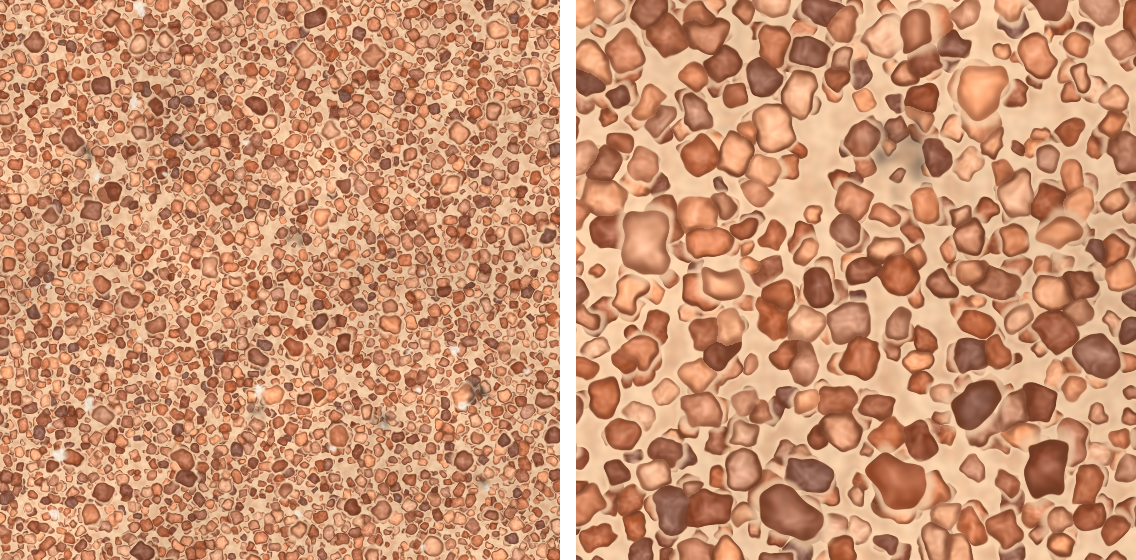
Left, the full canvas; right, a detail of the centre.
Reproduce this texture procedurally as a Shadertoy shader.

```glsl
// Packed rust, tan and salmon sand grains bedded in a pale cream cement.
// Three layers of jittered ellipses are painted from small to large, each grain
// with a dark rim; gradient noise bends the outlines and mottles the surfaces.

const float TAU = 6.28318;
const vec3 CREAM  = vec3(0.96, 0.81, 0.66);
const vec3 BUFF   = vec3(0.86, 0.66, 0.51);
const vec3 PLUM   = vec3(0.55, 0.33, 0.25);
const vec3 RUST   = vec3(0.70, 0.41, 0.28);
const vec3 TAN    = vec3(0.81, 0.53, 0.39);
const vec3 SALMON = vec3(0.94, 0.66, 0.49);
const vec3 RIM    = vec3(0.43, 0.22, 0.13);
const vec3 SOOT   = vec3(0.27, 0.22, 0.19);
const vec3 CHALK  = vec3(0.97, 0.93, 0.87);

struct Grain {
    float dist;  // signed distance to the closest grain
    float next;  // signed distance to the second closest
    vec3 seed;   // random values of the closest grain
};

vec3 hash3(vec2 p) {
    vec3 q = fract(p.xyx * vec3(0.1031, 0.1030, 0.0973));
    q += dot(q, q.yxz + 33.33);
    return fract((q.xxy + q.yzz) * q.zyx);
}

mat2 rotation(float angle) {
    float c = cos(angle), s = sin(angle);
    return mat2(c, s, -s, c);
}

float cornerSlope(vec2 corner, vec2 offset) {
    float angle = TAU * hash3(corner).x;
    return dot(vec2(cos(angle), sin(angle)), offset);
}

// Gradient noise, roughly -0.7 to 0.7
float noise(vec2 p) {
    vec2 i = floor(p), f = p - i;
    vec2 u = f * f * f * (f * (f * 6.0 - 15.0) + 10.0);
    vec2 e = vec2(1.0, 0.0);
    float low  = mix(cornerSlope(i, f), cornerSlope(i + e, f - e), u.x);
    float high = mix(cornerSlope(i + e.yx, f - e.yx), cornerSlope(i + 1.0, f - 1.0), u.x);
    return mix(low, high, u.y);
}

vec2 warp(vec2 p, float amount) {
    return p + amount * vec2(noise(p), noise(p + 37.0));
}

// Rounded, randomly turned ellipses, at most one per unit cell
Grain nearestGrain(vec2 p, float salt, vec2 radii, float share) {
    Grain g = Grain(9.0, 9.0, vec3(0.0));
    for (int j = -1; j <= 1; j++)
    for (int i = -1; i <= 1; i++) {
        vec2 id = floor(p) + vec2(i, j);
        vec3 place = hash3(id + salt);
        vec3 form = hash3(id + salt + 171.0);
        if (form.z > share) continue;
        vec2 q = rotation(TAU * place.z) * (p - id - 0.5 - 0.8 * (place.xy - 0.5));
        float stretch = mix(1.0, 1.25, form.x);
        q = abs(q * vec2(1.0 / stretch, stretch));
        float d = pow(dot(q * q, q) + 1e-6, 1.0 / 3.0) - mix(radii.x, radii.y, form.y);
        if (d < g.dist) {
            g.next = g.dist;
            g.dist = d;
            g.seed = hash3(id + salt + 59.0);
        } else {
            g.next = min(g.next, d);
        }
    }
    return g;
}

vec3 grainColor(vec3 seed) {
    vec3 c = mix(PLUM, RUST, smoothstep(0.06, 0.22, seed.x));
    c = mix(c, TAN, smoothstep(0.32, 0.55, seed.x));
    c = mix(c, SALMON, smoothstep(0.60, 0.85, seed.x));
    return c + (seed.y - 0.5) * vec3(0.06, -0.05, -0.10);
}

vec3 paintGrains(vec3 base, vec2 uv, float count, float salt, vec2 radii, float share) {
    vec2 p = warp(warp(uv * count * 1.8 + salt, 0.32) * 2.0, 0.22) / 3.6;
    Grain g = nearestGrain(p, salt, radii, share);
    float edge = max(g.dist, 0.5 * (g.dist - g.next));
    float soft = 0.8 * count / iResolution.y;

    // Body: mottled, slightly lighter in the middle, dark at the rim
    vec3 body = grainColor(g.seed) + 0.13 * noise(p * 2.7) + 0.10 * noise(p * 6.0);
    body += 0.10 * smoothstep(-0.12, -0.40, edge);
    float rimStrength = clamp(0.35 + 0.45 * g.seed.z + 0.5 * noise(p * 1.9 + 11.0), 0.1, 0.9);
    body = mix(body, RIM, rimStrength * smoothstep(-0.17, -0.03, edge));

    // Thin cement halo around the grain
    vec3 col = mix(base, CREAM, 0.75 * (1.0 - smoothstep(0.04, 0.17, g.dist)));
    return mix(col, body, 1.0 - smoothstep(-soft, soft, g.dist));
}

// Coverage of rare ragged blots
float blots(vec2 uv, float count, float salt, vec2 radii, float share, float blur) {
    vec2 p = uv * count + 0.07 * vec2(noise(uv * 60.0), noise(uv * 60.0 + 23.0));
    float d = nearestGrain(p, salt, radii, share).dist + 0.10 * noise(uv * 85.0);
    return 1.0 - smoothstep(-blur, blur, d);
}

void mainImage(out vec4 fragColor, in vec2 fragCoord) {
    vec2 uv = fragCoord / iResolution.y;

    // Cement
    vec3 col = mix(BUFF, CREAM, clamp(0.70 + 0.9 * noise(uv * 55.0), 0.0, 1.0));

    // Grains, small to large
    col = paintGrains(col, uv, 58.0, 13.0, vec2(0.25, 0.52), 0.88);
    col = paintGrains(col, uv, 43.0, 47.0, vec2(0.27, 0.54), 0.82);
    col = paintGrains(col, uv, 25.0, 83.0, vec2(0.26, 0.46), 0.14);

    // Chalk flecks, sooty stains and broad changes of tone
    col = mix(col, CHALK, 0.85 * blots(uv, 14.0, 29.0, vec2(0.03, 0.15), 0.13, 0.05));
    float soot = blots(uv, 9.0, 67.0, vec2(0.03, 0.17), 0.10, 0.14);
    col = mix(col, SOOT, soot * clamp(0.55 + 0.9 * noise(uv * 75.0), 0.0, 0.9));
    col *= 1.0 + 0.10 * noise(uv * 5.0) + 0.07 * noise(uv * 150.0);

    fragColor = vec4(clamp(col, 0.0, 1.0), 1.0);
}
```
